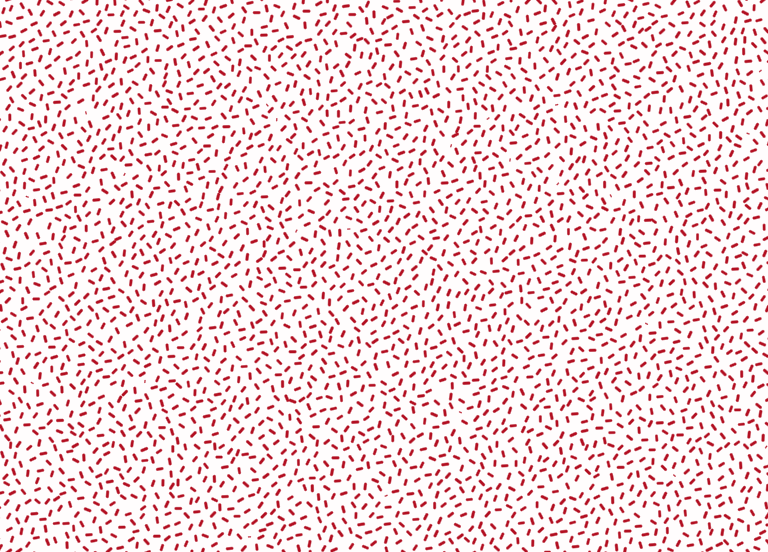
Reproduce this pattern procedurally as a WebGL 2 fragment shader.

```glsl
#version 300 es
precision highp float;
// Short red dashes scattered evenly over white. A tilted grid owns one dash
// per cell: its jittered seed is pushed away from nearby seeds, then drawn as
// a small capsule, leaning mostly along one of two diagonals.

uniform vec2 u_resolution;
out vec4 fragColor;

const float PI = 3.14159;
const float ROWS = 48.0;            // cells per canvas height
const float GRID_TILT = 0.52;       // hides the rows of the grid
const float JITTER = 0.78;          // seed spread inside a cell
const float SPACING = 1.1;          // distance below which seeds repel
const float HALF_LENGTH = 0.32;     // dash size, in cells
const float RADIUS = 0.122;
const float CHIP_SHARE = 0.006;     // dashes reduced to a small sliver
const float EDGE_SOFTNESS = 1.35;   // edge width in pixels
const vec3 PAPER = vec3(1.0, 0.994, 0.994);
const vec3 INK = vec3(0.70, 0.06, 0.13);

// Two random values per cell, without sine.
vec2 hash2(vec2 cell, float salt) {
    vec3 q = fract(vec3(cell.xyx + salt) * vec3(0.1031, 0.1030, 0.0973));
    q += dot(q, q.yzx + 33.33);
    return fract((q.xx + q.yz) * q.zy);
}

vec2 seedPoint(vec2 cell) {
    return cell + 0.5 + JITTER * (hash2(cell, 217.0) - 0.5);
}

// Seed moved apart from its neighbours for an even scatter.
vec2 relaxedPoint(vec2 cell, float spacing) {
    vec2 seed = seedPoint(cell);
    vec2 push = vec2(0.0);
    for (int j = -1; j <= 1; j++) {
        for (int i = -1; i <= 1; i++) {
            if (i == 0 && j == 0) continue;
            vec2 away = seed - seedPoint(cell + vec2(i, j));
            float gap = max(length(away), 0.001);
            push += away / gap * max(spacing - gap, 0.0) * 0.45;
        }
    }
    return seed + clamp(push, -0.3, 0.3);
}

vec2 rotate(vec2 p, float angle) {
    float c = cos(angle), s = sin(angle);
    return vec2(c * p.x + s * p.y, c * p.y - s * p.x);
}

// Lean of a dash: rising diagonals first, then steep falling ones.
float dashAngle(vec2 pick) {
    float spread = pick.y - 0.5;
    return pick.x < 0.52 ? 0.65 + 1.3 * spread : 1.95 + 1.7 * spread;
}

// Signed distance to a capsule along x.
float capsuleDistance(vec2 p, float halfLength, float radius) {
    float core = halfLength - radius;
    p.x -= clamp(p.x, -core, core);
    return length(p) - radius;
}

// Distance to the dash that belongs to one cell.
float cellDash(vec2 p, vec2 cell) {
    vec2 variety = hash2(cell, 339.0);
    float angle = dashAngle(hash2(cell, 271.0)) - GRID_TILT;
    vec2 local = rotate(p - relaxedPoint(cell, SPACING), angle);
    float chip = step(variety.x, CHIP_SHARE);
    float size = mix(0.93 + 0.14 * variety.y, 0.4, chip);
    return capsuleDistance(local, HALF_LENGTH * size, RADIUS * size);
}

float nearestDash(vec2 p) {
    vec2 home = floor(p);
    float nearest = 1.0;
    for (int j = -1; j <= 1; j++) {
        for (int i = -1; i <= 1; i++) {
            nearest = min(nearest, cellDash(p, home + vec2(i, j)));
        }
    }
    return nearest;
}

void main() {
    float pixel = ROWS / u_resolution.y;
    vec2 p = rotate(gl_FragCoord.xy * pixel, GRID_TILT);
    float edge = EDGE_SOFTNESS * pixel;
    float coverage = clamp(0.5 - nearestDash(p) / edge, 0.0, 1.0);
    fragColor = vec4(mix(PAPER, INK, coverage), 1.0);
}
```
